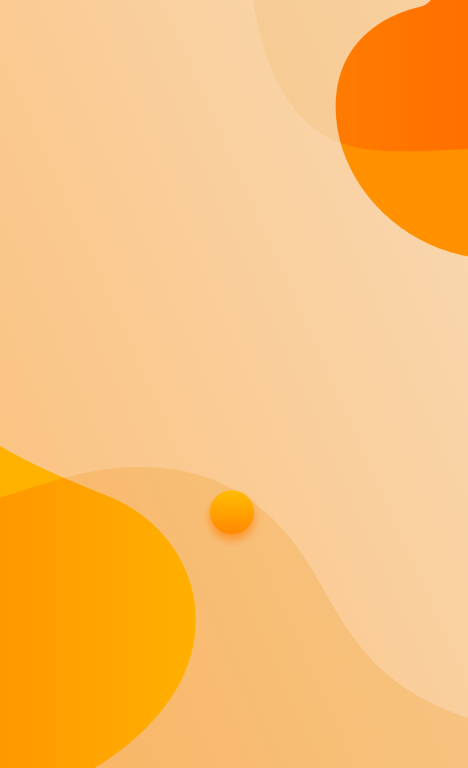
Give the GLSL for this background, as a Shadertoy shader.

```glsl
// Warm peach gradient with translucent waves, two orange blobs and a small floating ball.

const vec2 CANVAS = vec2(0.6094, 1.0);  // design size in canvas heights
const int STEPS = 20;                   // straight pieces per curve

// Running state of a closed outline: nearest distance and inside/outside sign.
struct Outline { float dist; float side; };

Outline newOutline() { return Outline(1e3, 1.0); }

void addLine(inout Outline o, vec2 p, vec2 a, vec2 b) {
    vec2 edge = b - a, rel = p - a;
    float t = clamp(dot(rel, edge) / dot(edge, edge), 0.0, 1.0);
    o.dist = min(o.dist, length(rel - edge * t));
    // Flip the side each time a ray to the right crosses the edge.
    if ((a.y > p.y) != (b.y > p.y) && rel.x < edge.x * rel.y / edge.y) o.side = -o.side;
}

vec2 cubic(vec2 a, vec2 b, vec2 c, vec2 d, float t) {
    float s = 1.0 - t;
    return s * s * s * a + 3.0 * s * t * (s * b + t * c) + t * t * t * d;
}

void addCurve(inout Outline o, vec2 p, vec2 a, vec2 b, vec2 c, vec2 d) {
    vec2 prev = a;
    for (int i = 1; i <= STEPS; i++) {
        vec2 next = cubic(a, b, c, d, float(i) / float(STEPS));
        addLine(o, p, prev, next);
        prev = next;
    }
}

// Antialiased coverage of a signed distance.
float cover(float d, float pixel) { return smoothstep(0.75 * pixel, -0.75 * pixel, d); }

float cover(Outline o, float pixel) { return cover(o.dist * o.side, pixel); }

Outline upperWave(vec2 p) {
    vec2 start = vec2(0.327, 1.016), bend = vec2(0.443, 0.814);
    vec2 end = vec2(0.622, 0.807), corner = vec2(0.65, 1.05);
    Outline o = newOutline();
    addCurve(o, p, start, vec2(0.340, 0.924), vec2(0.370, 0.841), bend);
    addCurve(o, p, bend, vec2(0.482, 0.799), vec2(0.545, 0.802), end);
    addLine(o, p, end, corner);
    addLine(o, p, corner, start);
    return o;
}

Outline upperBlob(vec2 p) {
    vec2 start = vec2(0.565, 1.008), neck = vec2(0.542, 0.990);
    vec2 left = vec2(0.437, 0.861), end = vec2(0.616, 0.665), corner = vec2(0.65, 1.05);
    Outline o = newOutline();
    addCurve(o, p, start, vec2(0.560, 0.995), vec2(0.552, 0.992), neck);
    addCurve(o, p, neck, vec2(0.482, 0.974), vec2(0.437, 0.932), left);
    addCurve(o, p, left, vec2(0.437, 0.766), vec2(0.516, 0.680), end);
    addLine(o, p, end, corner);
    addLine(o, p, corner, start);
    return o;
}

Outline lowerWave(vec2 p) {
    vec2 start = vec2(-0.006, 0.350), crest = vec2(0.182, 0.392);
    vec2 slope = vec2(0.412, 0.249), end = vec2(0.616, 0.063);
    vec2 cornerR = vec2(0.65, -0.05), cornerL = vec2(-0.05, -0.05);
    Outline o = newOutline();
    addCurve(o, p, start, vec2(0.058, 0.370), vec2(0.114, 0.392), crest);
    addCurve(o, p, crest, vec2(0.288, 0.392), vec2(0.358, 0.342), slope);
    addCurve(o, p, slope, vec2(0.456, 0.171), vec2(0.490, 0.103), end);
    addLine(o, p, end, cornerR);
    addLine(o, p, cornerR, cornerL);
    addLine(o, p, cornerL, start);
    return o;
}

Outline lowerBlob(vec2 p) {
    vec2 start = vec2(-0.006, 0.423), shoulder = vec2(0.143, 0.353);
    vec2 right = vec2(0.255, 0.193), end = vec2(0.110, -0.008), corner = vec2(-0.05, -0.05);
    Outline o = newOutline();
    addCurve(o, p, start, vec2(0.039, 0.395), vec2(0.096, 0.372), shoulder);
    addCurve(o, p, shoulder, vec2(0.213, 0.324), vec2(0.255, 0.260), right);
    addCurve(o, p, right, vec2(0.255, 0.112), vec2(0.197, 0.042), end);
    addLine(o, p, end, corner);
    addLine(o, p, corner, start);
    return o;
}

vec3 backdrop(vec2 p) {
    float t = clamp(1.34 * p.x + 0.6 * (p.y - 0.35), 0.0, 1.1);
    return mix(vec3(0.982, 0.765, 0.51), vec3(0.976, 0.838, 0.675), t);
}

// Ball with a vertical gradient and a soft glow below it.
vec3 drawBall(vec3 color, vec2 p, vec2 center, float radius, float pixel) {
    float glow = smoothstep(1.4, 0.6, length(p - center + vec2(0.0, 0.25 * radius)) / radius);
    color = mix(color, vec3(1.0, 0.50, 0.0), 0.65 * glow);
    float height = clamp(0.5 + 0.5 * (p.y - center.y) / radius, 0.0, 1.0);
    vec3 fill = mix(vec3(1.0, 0.53, 0.0), vec3(1.0, 0.74, 0.0), height);
    return mix(color, fill, cover(length(p - center) - radius, pixel));
}

void mainImage(out vec4 fragColor, in vec2 fragCoord) {
    vec2 p = fragCoord / iResolution.xy * CANVAS;
    float pixel = 1.0 / iResolution.y;
    float topWave = cover(upperWave(p), pixel);
    float lowWave = cover(lowerWave(p), pixel);

    // Translucent waves tint the backdrop.
    vec3 color = backdrop(p);
    color *= mix(vec3(1.0), vec3(0.992, 0.965, 0.90), topWave);
    color *= mix(vec3(1.0), vec3(0.99, 0.94, 0.81), lowWave);

    // Blobs change hue where a wave crosses them.
    vec3 deepOrange = vec3(1.0, mix(0.48, 0.44, smoothstep(0.43, 0.61, p.x)), 0.0);
    vec3 topFill = mix(vec3(1.0, 0.565, 0.0), deepOrange, topWave);
    color = mix(color, topFill, cover(upperBlob(p), pixel));
    vec3 amber = vec3(1.0, mix(0.595, 0.69, clamp(p.x / 0.255, 0.0, 1.0)), 0.0);
    vec3 lowFill = mix(vec3(1.0, 0.695, 0.0), amber, lowWave);
    color = mix(color, lowFill, cover(lowerBlob(p), pixel));

    color = drawBall(color, p, vec2(0.302, 0.333), 0.0285, pixel);
    fragColor = vec4(color, 1.0);
}
```
